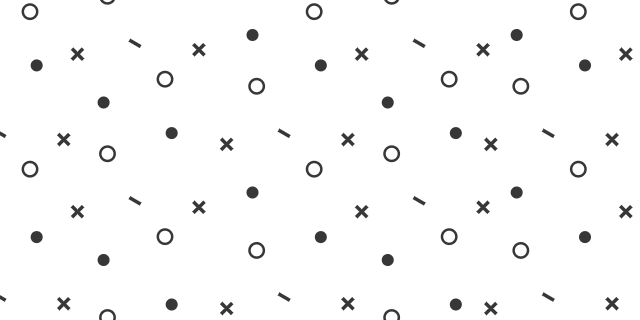
A Shadertoy shader for this pattern:

```glsl
const float CANVAS_UNITS = 384.0;   // design units per canvas height
const vec3 PAPER = vec3(1.0);
const vec3 INK = vec3(0.215);

// Marks of one tile: x, y (downwards), step to the lower row
const vec3 RINGS[4] = vec3[4](vec3(36, 14, 189), vec3(198, 95, 189),
                              vec3(-33, 103.5, 197), vec3(129, 184.5, 196.5));
const vec3 DOTS[4] = vec3[4](vec3(-38, 42, 189), vec3(44, 78.5, 206),
                             vec3(124.3, 123, 189), vec3(206, 159.7, 205.7));
const vec3 CROSSES[4] = vec3[4](vec3(93, 65, 189), vec3(238.7, 59.7, 189),
                                vec3(76.5, 167.5, 197), vec3(-69, 173.2, 197));
const vec3 DASHES[2] = vec3[2](vec3(162, 52, 189), vec3(0, 160, 196.5));

vec2 rotate(vec2 p, float angle) {
    float c = cos(angle), s = sin(angle);
    return vec2(c * p.x + s * p.y, c * p.y - s * p.x);
}

float sdBox(vec2 p, vec2 halfSize) {
    vec2 d = abs(p) - halfSize;
    return length(max(d, 0.0)) + min(max(d.x, d.y), 0.0);
}

float sdRing(vec2 p, float radius, float halfWidth) {
    return abs(length(p) - radius) - halfWidth;
}

float sdCross(vec2 p, vec2 arm) {
    vec2 q = rotate(p, radians(45.0));
    return min(sdBox(q, arm), sdBox(q.yx, arm));
}

float sdDash(vec2 p, vec2 halfSize) {
    return sdBox(rotate(p, radians(30.0)), halfSize);
}

// Position relative to a mark in the given column and row
vec2 fromMark(vec2 p, vec3 mark, int column, int row) {
    float x = float(column) * 341.0 - (column > 1 ? 24.0 : 0.0);
    float y = row > 0 ? mark.z : float(row) * 189.0;
    return p - mark.xy - vec2(x, y);
}

float sdTile(vec2 p, int column, int row) {
    float d = CANVAS_UNITS;
    for (int i = 0; i < 4; i++) {
        d = min(d, sdRing(fromMark(p, RINGS[i], column, row), 8.6, 1.5));
        d = min(d, length(fromMark(p, DOTS[i], column, row)) - 7.2);
        d = min(d, sdCross(fromMark(p, CROSSES[i], column, row), vec2(9.4, 2.1)));
    }
    for (int i = 0; i < 2; i++) {
        d = min(d, sdDash(fromMark(p, DASHES[i], column, row), vec2(7.8, 2.1)));
    }
    return d;
}

void mainImage(out vec4 fragColor, in vec2 fragCoord) {
    float pixel = CANVAS_UNITS / iResolution.y;
    vec2 p = vec2(fragCoord.x, iResolution.y - fragCoord.y) * pixel;

    // Three columns, plus a row that peeks in from above
    float d = CANVAS_UNITS;
    for (int column = 0; column < 3; column++) {
        for (int row = -1; row < 2; row++) {
            d = min(d, sdTile(p, column, row));
        }
    }

    float coverage = clamp(0.5 - d / pixel, 0.0, 1.0);
    fragColor = vec4(mix(PAPER, INK, coverage), 1.0);
}
```
